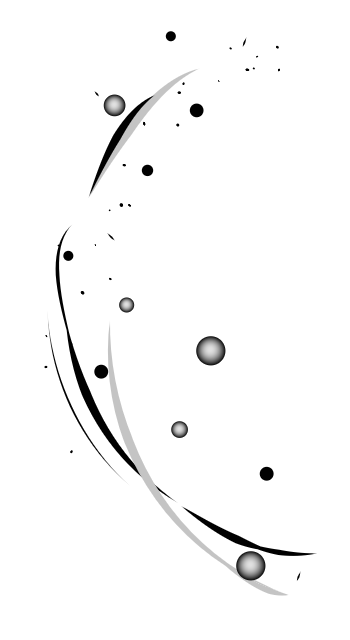
This background is drawn by a WebGL 2 fragment shader. Its source:

```glsl
#version 300 es
precision highp float;
// Tapered black and grey brush arcs with shaded balls, dots and ink specks on white.

#define HEIGHT 768.0      // canvas height in layout units, y measured downward
#define SEGMENTS 22       // pieces per brush stroke
#define SPECKS 25         // scattered ink specks
#define SPREAD 84.0       // width of the speck band
#define GREY vec3(0.77)
#define INK vec3(0.005)
#define BALL_LIGHT 0.88
#define BALL_FALLOFF 2.1

uniform vec2 u_resolution;
out vec4 fragColor;

float pixel; // size of one pixel in layout units

// Centre (xy) and radius (z)
const vec3 balls[5] = vec3[5](
  vec3(137.5, 126.5, 13.0), vec3(152.0, 366.0, 9.0), vec3(253.0, 421.0, 17.5),
  vec3(215.5, 515.5, 10.0), vec3(301.0, 679.0, 17.5));
const vec3 dots[6] = vec3[6](
  vec3(205.0, 43.5, 6.0), vec3(236.0, 132.5, 8.2), vec3(177.0, 204.5, 6.8),
  vec3(82.0, 307.0, 6.0), vec3(121.5, 446.0, 8.3), vec3(320.0, 568.5, 8.3));
// Start (xy) and end (zw)
const vec4 slivers[4] = vec4[4](
  vec4(296.0, 44.0, 291.0, 57.0), vec4(128.0, 279.0, 138.0, 289.0),
  vec4(361.0, 685.0, 356.0, 698.0), vec4(113.0, 109.0, 119.0, 116.0));

float hash(float n) { return fract(sin(n * 12.9898 + 4.1) * 43758.55); }

float coverage(float d) { return clamp(0.5 - d / pixel, 0.0, 1.0); }

vec2 bezier(vec4 ab, vec4 cd, float t) {
  float s = 1.0 - t;
  return s * s * (s * ab.xy + 3.0 * t * ab.zw) + t * t * (3.0 * s * cd.xy + t * cd.zw);
}

// Cubic brush stroke, widest at the fraction peak and tapering to both tips
float stroke(vec2 p, vec4 ab, vec4 cd, float halfWidth, float peak) {
  float result = 0.0;
  vec2 a = ab.xy;
  for (int i = 1; i <= SEGMENTS; i++) {
    vec2 b = bezier(ab, cd, float(i) / float(SEGMENTS));
    vec2 along = b - a;
    float h = clamp(dot(p - a, along) / dot(along, along), 0.0, 1.0);
    float t = (float(i - 1) + h) / float(SEGMENTS);
    float u = min(t / peak, (1.0 - t) / (1.0 - peak));
    float w = halfWidth * u * (1.5 - 0.5 * u);
    float c = coverage(length(p - a - along * h) - w) * min(1.0, 2.0 * w / pixel);
    result = max(result, c);
    a = b;
  }
  return result;
}

// Small tilted ovals strewn along a wide arc
float specks(vec2 p) {
  float result = 0.0;
  for (int i = 0; i < SPECKS; i++) {
    float n = float(i);
    vec2 jitter = vec2(hash(n), hash(n + 40.0)) - 0.5;
    vec2 c = bezier(vec4(360, 55, 190, 60), vec4(90, 220, 85, 530), (n + 0.5) / float(SPECKS));
    vec2 q = p - c - SPREAD * jitter;
    float angle = 6.283 * hash(n + 80.0);
    q = mat2(cos(angle), sin(angle), -sin(angle), cos(angle)) * q;
    q.y *= 1.0 + 0.8 * hash(n + 120.0);
    result = max(result, coverage(length(q) - mix(0.8, 2.4, hash(n + 160.0))));
  }
  return result;
}

void main() {
  pixel = HEIGHT / u_resolution.y;
  vec2 p = vec2(gl_FragCoord.x, u_resolution.y - gl_FragCoord.y) * pixel;
  vec3 color = vec3(1.0);

  // Upper grey arc, behind the black ones
  color = mix(color, GREY, stroke(p, vec4(240, 82, 195, 97), vec4(150, 150, 107, 237), 6.0, 0.65));

  // Black arcs: top, left hook, left sweep, hairline, lower right pair
  float ink = stroke(p, vec4(186, 114, 158, 130), vec4(135, 165, 106, 238), 4.9, 0.58);
  ink = max(ink, stroke(p, vec4(87, 269, 54, 300), vec4(72, 365, 93, 440), 2.2, 0.45));
  ink = max(ink, stroke(p, vec4(79, 385, 93, 470), vec4(130, 550, 214, 604), 5.4, 0.35));
  ink = max(ink, stroke(p, vec4(57, 373, 60, 450), vec4(95, 530, 156, 583), 1.1, 0.5));
  ink = max(ink, stroke(p, vec4(217, 607, 245, 626), vec4(280, 651, 325, 661), 4.8, 0.68));
  ink = max(ink, stroke(p, vec4(285, 648, 312, 660), vec4(345, 668, 381, 664), 3.2, 0.55));
  color = mix(color, INK, ink);

  // Long grey sweep and its flared tail
  float sweep = stroke(p, vec4(132, 383, 122, 518), vec4(198, 664, 346, 714), 5.4, 0.35);
  sweep = max(sweep, stroke(p, vec4(255, 665, 285, 690), vec4(315, 712, 347, 714), 3.6, 0.75));
  color = mix(color, GREY, sweep);

  // Specks, slivers and dots
  float marks = specks(p);
  for (int i = 0; i < 4; i++) {
    vec4 s = slivers[i];
    vec2 middle = 0.5 * (s.xy + s.zw);
    marks = max(marks, stroke(p, vec4(s.xy, middle), vec4(middle, s.zw), 1.1, 0.6));
  }
  for (int i = 0; i < 6; i++)
    marks = max(marks, coverage(length(p - dots[i].xy) - dots[i].z));
  color = mix(color, INK, marks);

  // Balls: pale core falling off to a black rim
  for (int i = 0; i < 5; i++) {
    vec2 q = (p - balls[i].xy) / balls[i].z;
    float r = min(length(q + vec2(0.04, 0.08) * (1.0 - dot(q, q))), 1.0);
    float shade = mix(BALL_LIGHT, 0.02, pow(r, BALL_FALLOFF));
    color = mix(color, vec3(shade), coverage((length(q) - 1.0) * balls[i].z));
  }
  fragColor = vec4(color, 1.0);
}
```
